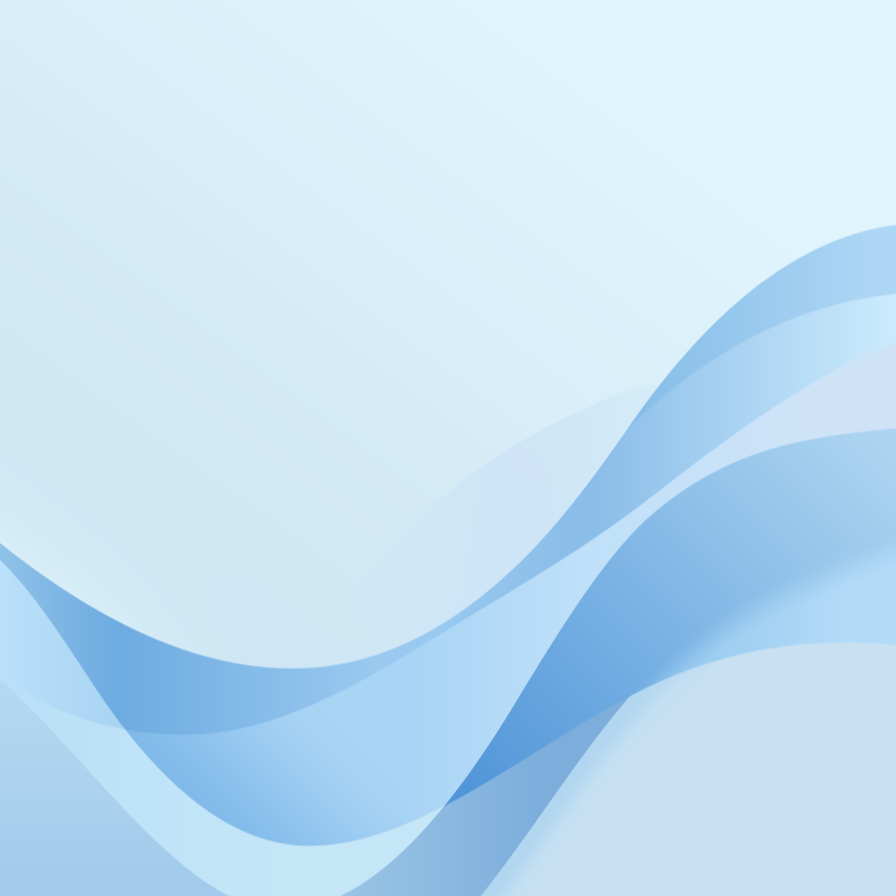
Give the GLSL for this background, as a three.js fragment shader.

```glsl
// Translucent blue ribbons sweeping across a pale sky gradient.
// Each ribbon edge is a smooth chain of cubic Hermite bends; the areas
// between the edges are layered from back to front with soft gradients.

varying vec2 vUv;

// Cubic from knot a to knot b, each given as (x, height, slope).
float bend(float x, vec3 a, vec3 b) {
  float span = b.x - a.x;
  float t = clamp((x - a.x) / span, 0.0, 1.0);
  float s = 1.0 - t;
  return s * s * ((1.0 + 2.0 * t) * a.y + t * span * a.z)
       + t * t * ((3.0 - 2.0 * t) * b.y - s * span * b.z);
}

// Edge running through five knots.
float wave(float x, vec3 a, vec3 b, vec3 c, vec3 d, vec3 e) {
  if (x < b.x) return bend(x, a, b);
  if (x < c.x) return bend(x, b, c);
  if (x < d.x) return bend(x, c, d);
  return bend(x, d, e);
}

// Smooth coverage of the area under an edge.
float under(float edge, float y) {
  return smoothstep(-0.0016, 0.0016, edge - y);
}

float ramp(float from, float to, float v) {
  return clamp((v - from) / (to - from), 0.0, 1.0);
}

void main() {
  float x = vUv.x;
  float y = vUv.y;

  // Ribbon edges
  float crest = wave(x, vec3(0.0, 0.394, -0.8), vec3(0.326, 0.254, 0.0),
    vec3(0.586, 0.378, 1.0), vec3(0.7, 0.521, 1.45), vec3(1.0, 0.749, 0.13));
  float fold = bend(x, vec3(0.7, 0.521, 0.97), vec3(1.0, 0.672, 0.1));
  float hem = wave(x, vec3(0.0, 0.245, -0.7), vec3(0.208, 0.18, 0.0),
    vec3(0.488, 0.29, 0.62), vec3(0.729, 0.447, 0.78), vec3(1.0, 0.618, 0.38));
  float keel = wave(x, vec3(0.0, 0.375, -0.95), vec3(0.104, 0.236, -1.52),
    vec3(0.345, 0.056, 0.0), vec3(0.703, 0.223, 0.53), vec3(1.0, 0.28, -0.1));
  float swell = wave(x, vec3(0.0, 0.242, -0.9), vec3(0.315, -0.016, 0.0),
    vec3(0.573, 0.212, 1.65), vec3(0.729, 0.427, 0.85), vec3(1.0, 0.522, 0.1));
  float tail = x < 0.703
    ? bend(x, vec3(0.53, -0.008, 1.22), vec3(0.703, 0.223, 1.15))
    : bend(x, vec3(0.703, 0.223, 1.15), vec3(1.0, 0.405, 0.38));
  float veil = bend(x, vec3(0.378, 0.323, 1.3), vec3(0.716, 0.57, 0.38));

  float underHem = under(hem, y);
  float underKeel = under(keel, y);

  // Sky, with a glow along the left crest and a faint veil
  vec3 color = mix(vec3(0.81, 0.905, 0.955), vec3(0.88, 0.96, 0.99),
    smoothstep(-0.1, 1.1, 0.75 * x + y - 0.5));
  color += vec3(0.035, 0.03, 0.02) * exp(-18.0 * max(y - crest, 0.0))
    * (1.0 - smoothstep(0.05, 0.3, x));
  float veilFade = smoothstep(0.37, 0.56, x) * (1.0 - 0.6 * smoothstep(0.6, 0.74, x));
  color = mix(color, vec3(0.805, 0.895, 0.97), 0.85 * under(veil, y) * veilFade);

  // Upper ribbon, folded over on the right
  vec3 ribbon = mix(vec3(0.56, 0.76, 0.91), vec3(0.43, 0.67, 0.88), ramp(0.0, 0.13, x));
  ribbon = mix(ribbon, vec3(0.60, 0.79, 0.94), ramp(0.13, 0.42, x));
  ribbon = mix(ribbon, vec3(0.54, 0.74, 0.91), ramp(0.48, 0.64, x));
  ribbon = mix(ribbon, vec3(0.80, 0.92, 0.99), ramp(0.66, 1.0, x));
  vec3 foldColor = mix(vec3(0.52, 0.74, 0.91), vec3(0.68, 0.84, 0.96), ramp(0.7, 0.98, x));
  float folded = step(0.7, x) * (1.0 - under(fold, y));
  color = mix(color, mix(ribbon, foldColor, folded), under(crest, y));

  // Pale glass at the left, then the broad middle sheet
  vec3 glass = mix(vec3(0.73, 0.88, 0.98), vec3(0.66, 0.83, 0.95), ramp(0.0, 0.13, x));
  color = mix(color, glass, underKeel);
  vec3 sheet = mix(vec3(0.49, 0.72, 0.91), vec3(0.66, 0.83, 0.96),
    smoothstep(0.27, 0.58, x + y));
  sheet = mix(sheet, vec3(0.75, 0.88, 0.975), ramp(0.45, 0.66, x));
  sheet = mix(sheet, vec3(0.81, 0.89, 0.97), ramp(0.66, 0.9, x));
  vec3 foam = mix(vec3(0.73, 0.88, 0.97), vec3(0.77, 0.90, 0.97), ramp(0.05, 0.3, x));
  color = mix(color, mix(sheet, foam, underKeel), underHem);

  // Lower ribbon with its soft inner lobe
  vec3 deep = mix(vec3(0.31, 0.58, 0.85), vec3(0.67, 0.83, 0.94), ramp(0.62, 1.48, x + y));
  vec3 lobe = mix(vec3(0.56, 0.77, 0.93), vec3(0.70, 0.86, 0.97), ramp(0.7, 0.95, x));
  float lobeMask = smoothstep(-0.006, 0.045, tail - y) * smoothstep(0.68, 0.75, x);
  deep = mix(deep, lobe, lobeMask);

  // Dusty shadow and the pale lower right corner
  vec3 dusk = mix(vec3(0.60, 0.77, 0.90), vec3(0.49, 0.68, 0.86), ramp(0.38, 0.6, x));
  vec3 corner = mix(vec3(0.70, 0.84, 0.94), vec3(0.775, 0.88, 0.95),
    smoothstep(0.01, 0.06, tail - y));
  corner = mix(corner, vec3(0.79, 0.88, 0.95), ramp(0.7, 1.0, x));
  vec3 low = mix(dusk, corner, under(tail, y));
  vec3 slate = mix(vec3(0.63, 0.79, 0.92), vec3(0.71, 0.85, 0.94), ramp(0.0, 0.24, y));
  vec3 front = x < 0.315 ? slate : mix(deep, low, underKeel);
  color = mix(color, front, max(under(swell, y), underKeel * step(0.5, x)));

  gl_FragColor = vec4(color, 1.0);
}
```
